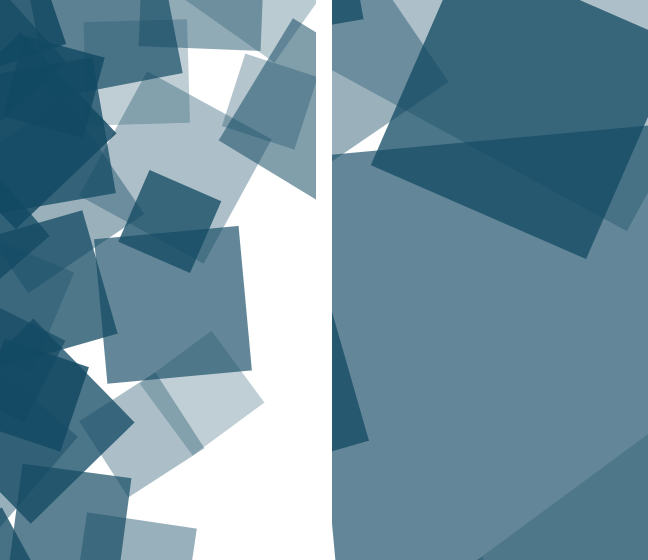
Left: the whole. Right: its middle third, enlarged.
This background is drawn by a Shadertoy shader. Its source:

```glsl
const vec3 PAPER = vec3(1.0);
const vec3 INK = vec3(0.07, 0.285, 0.385);
const int COLUMNS = 4;
const int ROWS = 8;
const vec2 SIDE_RANGE = vec2(0.24, 0.46);      // in canvas widths
const vec2 OPACITY_RANGE = vec2(0.25, 0.87);
const vec2 CROWDING = vec2(1.4, 0.85);         // pulls squares left and up
const vec2 SPREAD_MIN = vec2(-0.06, -0.04);
const vec2 SPREAD_MAX = vec2(1.04, 1.03);
const vec2 CLEARING_CENTRE = vec2(0.85, 0.36); // fraction of the canvas
const vec2 CLEARING_RADIUS = vec2(0.55, 0.42);
const float CLEARING_SKIP = 0.4;
const float CLEARING_FADE = 0.8;
const float QUARTER_TURN = 1.5707963;
const float SEED = 3.0;

float hash(vec2 p) {
    return fract(sin(dot(p, vec2(127.1, 311.7))) * 43758.5453);
}

float squareDistance(vec2 p, float halfSide, float angle) {
    float c = cos(angle), s = sin(angle);
    vec2 d = abs(mat2(c, -s, s, c) * p) - halfSide;
    return length(max(d, 0.0)) + min(max(d.x, d.y), 0.0);
}

// 1 in the sparse area, 0 in the crowded surroundings
float clearing(vec2 place) {
    float r = length((place - CLEARING_CENTRE) / CLEARING_RADIUS);
    return 1.0 - smoothstep(0.5, 1.0, r);
}

void mainImage(out vec4 fragColor, in vec2 fragCoord) {
    vec2 uv = fragCoord / iResolution.x;
    vec2 canvas = vec2(1.0, iResolution.y / iResolution.x);
    float pixel = 1.0 / iResolution.x;
    float paperShowing = 1.0;

    // One translucent square per cell of a jittered, warped grid
    for (int row = 0; row < ROWS; row++) {
        for (int column = 0; column < COLUMNS; column++) {
            vec2 cell = vec2(column, row);
            vec2 key = cell + SEED;
            vec2 jitter = vec2(hash(key), hash(key + 17.3));
            vec2 place = (cell + jitter) / vec2(COLUMNS, ROWS);
            place = mix(SPREAD_MIN, SPREAD_MAX, pow(place, CROWDING));

            float sparse = clearing(place);
            if (hash(key + 29.7) < CLEARING_SKIP * sparse) continue;

            float side = mix(SIDE_RANGE.x, SIDE_RANGE.y, hash(key + 41.9));
            float angle = QUARTER_TURN * hash(key + 53.1);
            float opacity = mix(OPACITY_RANGE.x, OPACITY_RANGE.y, hash(key + 67.7));
            opacity *= mix(1.0, CLEARING_FADE, sparse);

            float d = squareDistance(uv - place * canvas, 0.5 * side, angle);
            float coverage = clamp(0.5 - d / pixel, 0.0, 1.0);
            paperShowing *= 1.0 - opacity * coverage;
        }
    }

    fragColor = vec4(mix(INK, PAPER, paperShowing), 1.0);
}
```
